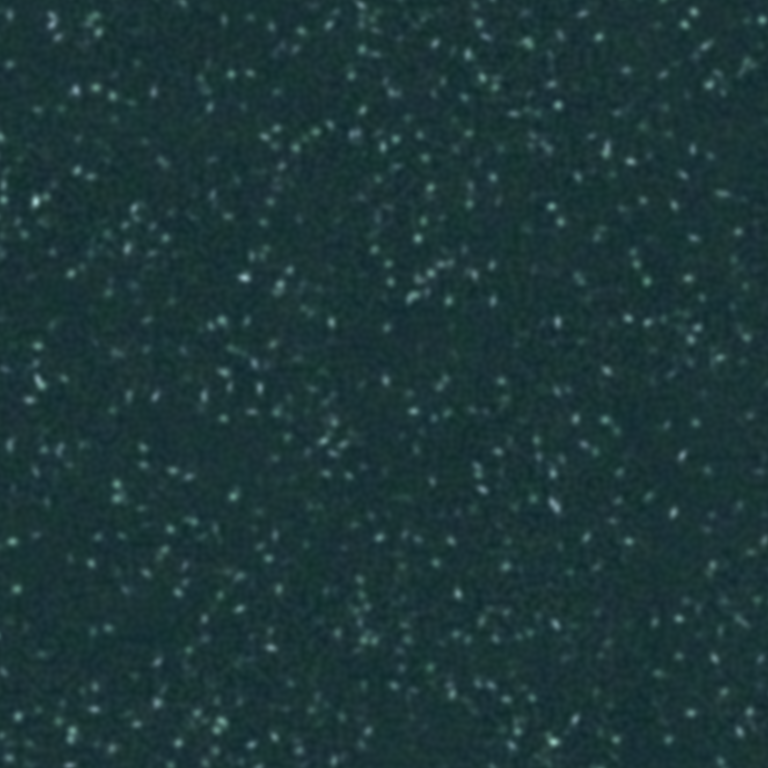
Reproduce this texture procedurally as a three.js fragment shader.

```glsl
// Dark teal surface dusted with soft pale specks, like fine glitter in enamel.
// Gradient noise gives the tint, grain and loose clusters; jittered cells
// hold the specks, each a small rotated Gaussian spot of random brightness.

varying vec2 vUv;

const vec3 BASE_TEAL = vec3(0.101, 0.200, 0.207);
const vec3 GREEN_BLUE_SHIFT = vec3(0.002, 0.014, -0.016); // hue drift
const vec3 RED_SHIFT = vec3(0.016, -0.003, 0.004);
const vec3 SPECK_GREEN = vec3(0.82, 1.06, 0.90);
const vec3 SPECK_BLUE = vec3(0.98, 1.00, 1.08);

const float SPECK_CELLS = 72.0;     // cells across the canvas
const float SPECK_RADIUS = 0.0042;  // Gaussian sigma, canvas units
const float SPECK_STRETCH = 0.25;   // greatest elongation
const float SPECK_PEAK = 0.36;      // brightest speck
const float SPECK_FALLOFF = 4.6;    // higher means fewer bright specks
const float SPECK_DENSITY = 0.42;   // mean share of filled cells
const float CLUSTERING = 0.75;      // contrast of the speck density
const float GRAIN_CELLS = 105.0;
const float GRAIN_AMOUNT = 0.050;
const float TINT_CELLS = 26.0;

vec3 hash3(vec2 p) {
  vec3 q = fract(p.xyx * vec3(0.1031, 0.1030, 0.0973));
  q += dot(q, q.yxz + 33.33);
  return fract((q.xxy + q.yzz) * q.zyx);
}

float cornerSlope(vec2 cell, vec2 offset) {
  float angle = 6.28318 * hash3(cell).x;
  return dot(vec2(cos(angle), sin(angle)), offset);
}

// Gradient noise, roughly -1 to 1
float gradientNoise(vec2 p) {
  vec2 i = floor(p);
  vec2 f = p - i;
  vec2 u = f * f * f * (f * (f * 6.0 - 15.0) + 10.0);
  vec2 e = vec2(1.0, 0.0);
  float low = mix(cornerSlope(i, f), cornerSlope(i + e, f - e), u.x);
  float high = mix(cornerSlope(i + e.yx, f - e.yx),
                   cornerSlope(i + e.xx, f - e.xx), u.x);
  return 1.4 * mix(low, high, u.y);
}

// Local speck density: broad, slightly flattened clusters with ragged edges
float clusterDensity(vec2 uv) {
  float broad = gradientNoise(uv * vec2(5.0, 8.0) + 17.0);
  float ragged = gradientNoise(uv * vec2(13.0, 17.0) + 61.0);
  return clamp(1.0 + CLUSTERING * (broad + 0.8 * ragged), 0.15, 1.8);
}

// Sum of the specks in the surrounding cells
vec3 specks(vec2 uv) {
  vec2 home = floor(uv * SPECK_CELLS);
  vec3 light = vec3(0.0);
  for (int y = -1; y <= 1; y++) {
    for (int x = -1; x <= 1; x++) {
      vec2 cell = home + vec2(float(x), float(y));
      vec3 place = hash3(cell + 211.0);
      vec3 look = hash3(cell + 503.0);
      vec2 center = (cell + place.xy) / SPECK_CELLS;
      float filled = step(place.z, SPECK_DENSITY * clusterDensity(center));

      float angle = 6.28318 * look.y;
      vec2 axis = vec2(cos(angle), sin(angle));
      vec2 d = uv - center;
      vec2 local = vec2(dot(d, axis), dot(d, vec2(-axis.y, axis.x)));
      float stretch = 1.0 + SPECK_STRETCH * look.z;
      local *= vec2(1.0 / stretch, stretch) / SPECK_RADIUS;

      float peak = SPECK_PEAK * pow(look.x, SPECK_FALLOFF);
      float spot = exp(-0.5 * dot(local, local));
      light += filled * peak * spot * mix(SPECK_GREEN, SPECK_BLUE, look.z);
    }
  }
  return light;
}

void main() {
  // Slow drift of hue and shade
  float hue = gradientNoise(vUv * TINT_CELLS + 5.0);
  float warmth = gradientNoise(vUv * TINT_CELLS * 0.8 + 91.0);
  float shade = gradientNoise(vUv * 9.0 + 37.0);
  vec3 color = BASE_TEAL + GREEN_BLUE_SHIFT * hue + RED_SHIFT * warmth;
  color += 0.008 * shade;

  // Soft grain, stronger where specks gather
  float grain = gradientNoise(vUv * GRAIN_CELLS + 131.0);
  grain += 0.5 * gradientNoise(vUv * GRAIN_CELLS * 0.53 + 277.0);
  color += GRAIN_AMOUNT * grain * mix(0.35, 0.85, 0.55 * clusterDensity(vUv));

  color += specks(vUv);
  gl_FragColor = vec4(clamp(color, 0.0, 1.0), 1.0);
}
```
